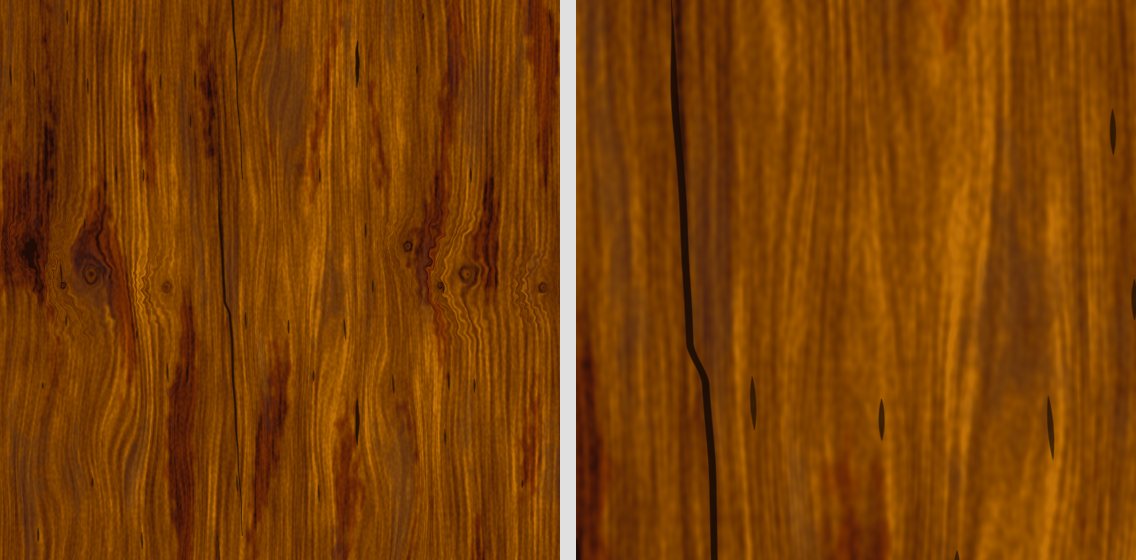
Left: the whole. Right: its middle third, enlarged.
Give the GLSL for this texture, as a Shadertoy shader.

```glsl
// Varnished old pine boards: vertical grain, knots, stains and drying cracks.
#define CONTRAST 1.2      // spread of the tones around the base
#define BASE_TONE 3.2     // mean position in the palette
#define RINGS 84.0        // growth rings across the canvas
#define RING_DEPTH 1.05   // strength of the rings
#define WAVE 0.028        // sideways sway of the grain
#define ARCH 0.05         // height of the cathedral arches
#define STAIN 1.7         // darkness of the resin stains
#define BOARD vec2(0.673, 0.638)  // repeat distance of knots and cracks

const float TAU = 6.28318;

vec2 hash22(vec2 p) {
    vec3 q = fract(p.xyx * vec3(0.1031, 0.1030, 0.0973));
    q += dot(q, q.yzx + 33.33);
    return fract((q.xx + q.yz) * q.zy);
}

float corner(vec2 cell, vec2 offset) {
    float angle = TAU * hash22(cell + 200.0).x;
    return dot(vec2(cos(angle), sin(angle)), offset);
}

// Gradient noise, about -0.7 to 0.7
float noise(vec2 p) {
    vec2 i = floor(p), f = p - i;
    vec2 u = f * f * f * (f * (f * 6.0 - 15.0) + 10.0);
    vec2 e = vec2(0.0, 1.0);
    return mix(mix(corner(i, f), corner(i + e.yx, f - e.yx), u.x),
               mix(corner(i + e.xy, f - e.xy), corner(i + e.yy, f - e.yy), u.x), u.y);
}

// Shortest offset inside a repeating board
vec2 wrapBoard(vec2 d) {
    return mod(d + 0.5 * BOARD, BOARD) - 0.5 * BOARD;
}

// Palette from crack black to bright sapwood, entered at tone -1 to 6
vec3 woodColor(float tone) {
    vec3 ramp[8] = vec3[8](
        vec3(0.12, 0.05, 0.02), vec3(0.24, 0.09, 0.03), vec3(0.33, 0.14, 0.02),
        vec3(0.40, 0.18, 0.01), vec3(0.46, 0.23, 0.00), vec3(0.53, 0.28, 0.00),
        vec3(0.63, 0.35, 0.00), vec3(0.74, 0.43, 0.02));
    float t = clamp(tone + 1.0, 0.0, 6.999);
    int i = int(t);
    return mix(ramp[i], ramp[i + 1], fract(t));
}

// Long drying crack with one sideways jog
float longCrack(vec2 p, float px) {
    float v = fract((0.68 - p.y) / BOARD.y);
    float path = 0.389 + 0.036 * v + 0.008 * smoothstep(0.34, 0.38, v)
               + 0.003 * noise(vec2(p.y * 14.0, 3.0));
    float width = 0.0022 * smoothstep(0.0, 0.12, v) * (1.0 - 0.75 * smoothstep(0.4, 1.0, v));
    return 1.0 - smoothstep(width - px, width + px, abs(p.x - path));
}

// Spindle-shaped slit; size holds half width and half length
float slit(vec2 d, vec2 size, float px) {
    float taper = 1.0 - pow(min(abs(d.y) / size.y, 1.0), 2.0);
    float width = size.x * taper;
    return (1.0 - smoothstep(width - px, width + px, abs(d.x))) * smoothstep(0.0, 0.2, taper);
}

// Scattered small flecks, one candidate per cell
float flecks(vec2 p, float px) {
    vec2 grid = vec2(22.0, 11.0), cell = floor(p * grid);
    vec2 place = hash22(cell + 41.0), kind = hash22(cell + 87.0);
    vec2 d = (fract(p * grid) - mix(vec2(0.3), vec2(0.7), place)) / grid;
    d.x += 0.15 * d.y * (kind.y - 0.5);
    return step(kind.x, 0.16) * slit(d, vec2(0.0018, mix(0.005, 0.02, kind.y)), px);
}

void mainImage(out vec4 fragColor, in vec2 fragCoord) {
    vec2 p = fragCoord / iResolution.y;
    float px = 1.0 / iResolution.y;

    // Grain coordinate: sway and cathedral arches
    float g = p.x + WAVE * noise(p * vec2(6.0, 1.5)) + 0.004 * noise(p * vec2(28.0, 6.0));
    float archZone = smoothstep(0.0, 0.35, noise(p * vec2(5.0, 1.6) + 19.0));
    g += ARCH * archZone * noise(p * vec2(11.0, 2.8) + 7.0);

    // Knots push the grain aside; x, y, radius
    vec3 knots[4] = vec3[4](vec3(0.163, 0.510, 0.019), vec3(0.297, 0.487, 0.011),
                            vec3(0.113, 0.490, 0.006), vec3(0.055, 0.560, 0.010));
    float knotDark = 0.0;
    for (int i = 0; i < 4; i++) {
        vec2 d = wrapBoard(p - knots[i].xy);
        float r = length(d * vec2(1.0, 0.85)) / knots[i].z;
        r *= 1.0 + 0.35 * noise(d / knots[i].z + float(i) * 9.0);
        g += exp(-0.13 * r * r) * (knots[i].z * 1.1 * r - 0.8 * d.x);
        float rim = 0.7 + 0.3 * cos(r * 9.0);
        knotDark += 2.6 * rim * (1.0 - smoothstep(0.6, 1.25, r)) + 0.7 * exp(-0.2 * r * r);
    }

    // Growth rings, clear in some strips and faint in others
    float phase = g * RINGS + 2.4 * noise(vec2(g * 9.0, p.y * 0.4));
    float strip = smoothstep(-0.15, 0.3, noise(vec2(g * 9.0 + 31.0, p.y * 0.7)));
    float rings = sin(TAU * phase) * mix(0.15, 1.0, strip);

    // Fibres from broad to fine
    float fibre = 1.5 * noise(vec2(g * 6.0, p.y * 1.8) + 53.0)
                + 1.8 * noise(vec2(g * 42.0, p.y * 2.2) + 11.0)
                + 1.5 * noise(vec2(g * 125.0, p.y * 5.0) + 23.0)
                + 1.3 * noise(vec2(g * 220.0, p.y * 18.0) + 71.0)
                + 0.8 * noise(p * vec2(210.0, 130.0));

    // Ragged resin stains and pale sapwood streaks
    float ragged = 0.22 * noise(p * vec2(90.0, 35.0) + 5.0);
    float stain = smoothstep(0.16, 0.36, noise(vec2(g * 17.0, p.y * 2.6) + 83.0) + ragged);
    float pale = smoothstep(0.25, 0.5, noise(vec2(g * 34.0, p.y * 4.0) + 61.0) + ragged);
    float glow = exp(-dot(p - vec2(0.56, 0.45), (p - vec2(0.56, 0.45)) * vec2(14.0, 7.0)));

    float tone = BASE_TONE - 0.15 + CONTRAST * (RING_DEPTH * rings * 0.75 + fibre - STAIN * stain + 0.9 * pale);
    tone += 0.6 * glow - knotDark;
    vec3 color = woodColor(tone);

    // Reddish resin and faint violet weathering
    color *= mix(vec3(1.0), vec3(1.06, 0.87, 1.0), stain);
    float violet = smoothstep(0.2, 0.45, noise(vec2(g * 22.0, p.y * 3.0) + 97.0) + ragged);
    color = mix(color, vec3(0.29, 0.16, 0.13), 0.35 * violet);

    // Cracks, slits and flecks
    vec2 slitOffset = wrapBoard(p - vec2(0.638, 0.885));
    slitOffset.x += 0.004 * noise(vec2(p.y * 30.0, 8.0));
    float gaps = max(longCrack(p, px), slit(slitOffset, vec2(0.0035, 0.045), px));
    gaps = max(gaps, 0.8 * flecks(p, px));
    fragColor = vec4(mix(color, vec3(0.09, 0.04, 0.02), 0.88 * gaps), 1.0);
}
```
